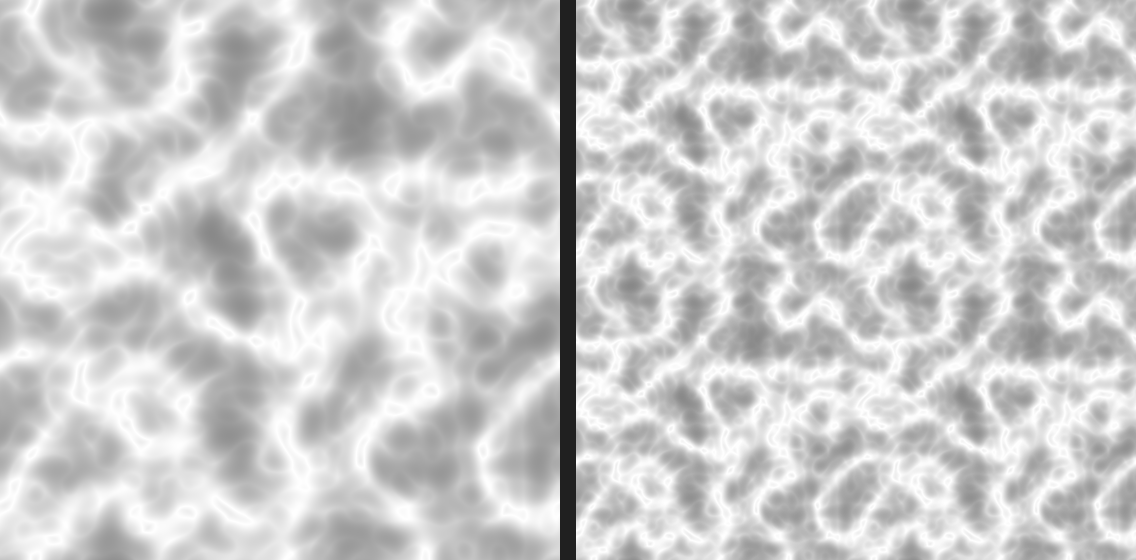
Left, the tile; right, the same tile 2 across and 2 down.
Reproduce this texture procedurally as a WebGL 1 fragment shader.

```glsl
precision highp float;
// Soft grey billows split by winding white ridges, seamless on all sides.
// Octaves of wrapping gradient noise are folded at zero and summed as darkness;
// a last fold below a small threshold outlines the ridges with bright threads.
uniform vec2 u_resolution;

const float TAU = 6.2831853;

float hash(vec2 p, float seed) {
  vec3 q = fract(vec3(p.xyx + seed * 7.31) * vec3(0.1031, 0.1030, 0.0973));
  q += dot(q, q.yzx + 33.33);
  return fract((q.x + q.y) * q.z);
}

// Dot of the offset with the unit gradient of a lattice point, wrapped by period.
float corner(vec2 cell, vec2 offset, float period, float seed) {
  float angle = TAU * hash(mod(cell, period), seed);
  return dot(offset, vec2(cos(angle), sin(angle)));
}

float gradientNoise(vec2 uv, float period, float seed) {
  vec2 p = uv * period + seed * vec2(0.37, 0.61);
  vec2 cell = floor(p);
  vec2 f = p - cell;
  vec2 w = f * f * f * (f * (f * 6.0 - 15.0) + 10.0);
  vec2 e = vec2(1.0, 0.0);
  float low = mix(corner(cell, f, period, seed),
                  corner(cell + e.xy, f - e.xy, period, seed), w.x);
  float high = mix(corner(cell + e.yx, f - e.yx, period, seed),
                   corner(cell + e.xx, f - e.xx, period, seed), w.x);
  return mix(low, high, w.y);
}

// Absolute value with a rounded valley.
float softAbs(float x, float radius) {
  return sqrt(x * x + radius * radius) - radius;
}

float billow(vec2 uv, float period, float seed) {
  return softAbs(gradientNoise(uv, period, seed), 0.035);
}

void main() {
  vec2 uv = gl_FragCoord.xy / u_resolution;

  // Broad shapes, with finer billows strongest away from the ridges.
  float broad = billow(uv, 5.0, 1.0);
  float detail = 0.6 * billow(uv, 9.0, 2.0) + 0.35 * billow(uv, 17.0, 3.0);
  float depth = broad + detail * mix(0.6, 1.0, smoothstep(0.0, 0.2, broad));

  // Compress the darkest parts, then fold the ridge tops back on themselves.
  float darkness = 0.66 * (1.0 - exp(-2.0 * depth)) - 0.07;
  float grey = 1.0 - sqrt(darkness * darkness + 0.00001);

  gl_FragColor = vec4(vec3(grey), 1.0);
}
```
